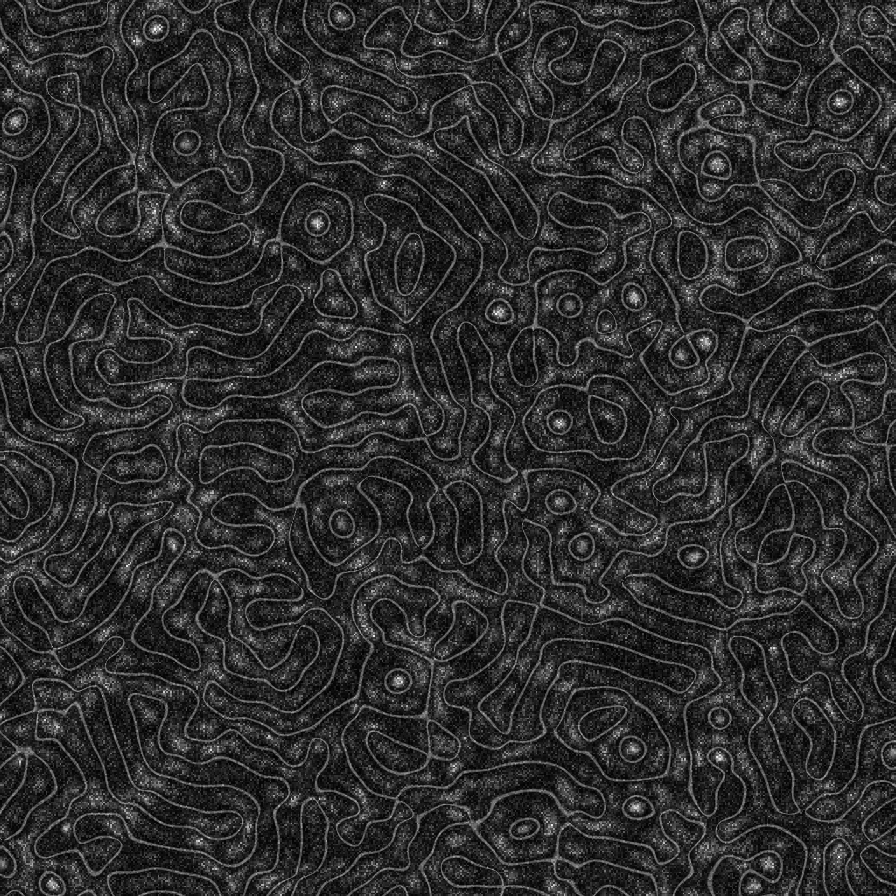
A three.js fragment shader for this pattern:

```glsl
// Grainy labyrinth: thin pale contour lines on a dark, speckled ground. A random sum of
// waves is rebuilt from local stripes of equal strength, which evens out the spacing;
// zero contours are the lines, defects and curvature place the halos and bright spots.

varying vec2 vUv;

const float TAU = 6.2831853;
const float WAVELENGTH = 0.053;     // two line spacings
const float WAVE_NUMBER = TAU / WAVELENGTH;
const int WAVE_COUNT = 14;          // waves in the random sum
const float CELL = 0.045;           // spacing of the local stripe patches
const float REACH = 0.078;          // radius of a patch
const float RING_SHARE = 0.07;      // share of ring-shaped patches
const float RING_WEIGHT = 4.0;
const float LINE_CORE = 0.0004;     // half width of a line
const float LINE_EDGE = 0.0022;     // end of its soft edge
const float GRAIN_COUNT = 512.0;    // grains across the canvas
const float MOTTLE_SCALE = 65.0;
const float GROUND_GRAIN = 0.088;
const float STRIPE_GRAIN = 0.08;
const float STRIPE_LIGHT = 0.035;
const float HALO_GRAIN = 0.13;
const float HALO_LIGHT = 0.165;
const float SPOT_LIGHT = 0.36;
const float LINE_LIGHT = 0.34;
const vec3 TINT = vec3(1.0);
const vec3 BLACK = vec3(0.006);

vec3 waves[WAVE_COUNT];             // wave vector in units of WAVE_NUMBER, and phase

float hash(vec2 p) {
  return fract(sin(dot(p, vec2(127.1, 311.7))) * 43758.5453);
}

float valueNoise(vec2 p) {
  vec2 i = floor(p);
  vec2 f = fract(p);
  f = f * f * (3.0 - 2.0 * f);
  return mix(mix(hash(i), hash(i + vec2(1.0, 0.0)), f.x),
             mix(hash(i + vec2(0.0, 1.0)), hash(i + 1.0), f.x), f.y);
}

void makeWaves() {
  for (int j = 0; j < WAVE_COUNT; j++) {
    vec2 id = vec2(float(j), 4.0);
    float angle = TAU * (id.x + hash(id)) / float(WAVE_COUNT);
    float stretch = 0.93 + 0.14 * hash(id + 7.3);
    waves[j] = vec3(stretch * vec2(cos(angle), sin(angle)), TAU * hash(id + 21.7));
  }
}

// Stripe direction (xy), phase (z) and strength (w) of the random sum at a point
vec4 localStripe(vec2 p) {
  float f = 0.0;
  vec2 g = vec2(0.0);
  vec3 h = vec3(0.0);
  for (int j = 0; j < WAVE_COUNT; j++) {
    vec2 k = waves[j].xy;
    float a = WAVE_NUMBER * dot(k, p) + waves[j].z;
    float c = cos(a);
    f += c;
    g -= sin(a) * k;
    h -= c * vec3(k * k, k.x * k.y);
  }
  vec3 tensor = vec3(g * g, g.x * g.y) - f * h;
  float angle = 0.5 * atan(2.0 * tensor.z, tensor.x - tensor.y);
  vec2 dir = vec2(cos(angle), sin(angle));
  float strength = (f * f + dot(g, g)) / float(WAVE_COUNT);
  return vec4(dir, atan(-dot(g, dir), f), strength / (strength + 0.2));
}

// Blends the patches: value, gradient and second derivatives (xx, yy, xy)
void labyrinth(vec2 p, out float field, out vec2 slope, out vec3 bend) {
  field = 0.0;
  slope = vec2(0.0);
  bend = vec3(0.0);
  float total = 0.0001;
  vec2 home = floor(p / CELL);
  for (int y = -2; y <= 2; y++) {
    for (int x = -2; x <= 2; x++) {
      vec2 id = home + vec2(float(x), float(y));
      vec2 centre = (id + 0.1 + 0.8 * vec2(hash(id), hash(id + 31.7))) * CELL;
      vec2 d = p - centre;
      float window = 1.0 - dot(d, d) / (REACH * REACH);
      if (window <= 0.0) continue;
      vec4 stripe = localStripe(centre);
      float weight = window * window * window * stripe.w;
      vec2 dir = stripe.xy;
      float a = WAVE_NUMBER * dot(d, dir) + stripe.z;
      float across = 0.0;
      if (hash(id + 12.9) < RING_SHARE) {
        float r = max(length(d), 0.00001);
        dir = d / r;
        a = WAVE_NUMBER * r + (cos(stripe.z) > 0.0 ? 0.0 : 0.5 * TAU);
        weight *= RING_WEIGHT;
        across = sin(a) / (WAVE_NUMBER * r);
      }
      vec3 along = vec3(dir * dir, dir.x * dir.y);
      field += weight * cos(a);
      slope -= weight * sin(a) * dir;
      bend -= weight * (cos(a) * along + across * (vec3(1.0, 1.0, 0.0) - along));
      total += weight;
    }
  }
  field /= total;
  slope /= total;
  bend /= total;
}

void main() {
  float field;
  vec2 slope;
  vec3 bend;
  makeWaves();
  labyrinth(vUv, field, slope, bend);

  // Local amplitude, and the position between line (0) and stripe middle (1)
  float amplitude2 = field * field + dot(slope, slope) + 0.01;
  float middle = smoothstep(0.4, 1.0, abs(field) * inversesqrt(amplitude2));

  // Contour lines from the estimated distance to the zero level
  float steepness = max(length(slope), 0.3 * sqrt(amplitude2));
  float line = 1.0 - smoothstep(LINE_CORE, LINE_EDGE, abs(field) / steepness / WAVE_NUMBER);

  // Weak amplitude marks junctions, double curvature marks spots and stripe ends
  float curvature = (bend.x * bend.y - bend.z * bend.z) / amplitude2;
  float defect = 1.0 - smoothstep(0.05, 0.6, amplitude2);
  float halo = max(defect, smoothstep(0.02, 0.35, abs(curvature))) * (0.25 + 0.75 * middle);
  float spot = middle * middle * smoothstep(0.3, 0.9, curvature);

  // Speckle with a bell-shaped spread, blotched by a coarser noise
  vec2 grainId = floor(vUv * GRAIN_COUNT);
  float fleck = hash(grainId);
  float grain = abs(fleck + hash(grainId + 613.7) + hash(grainId + 1291.3) - 1.5) * 2.0;
  float mottle = smoothstep(0.2, 0.8, valueNoise(vUv * MOTTLE_SCALE));

  float patchy = 0.3 + 0.7 * mottle;
  float stripeGlow = middle * mottle;
  float roughness = GROUND_GRAIN + STRIPE_GRAIN * stripeGlow + HALO_GRAIN * halo * patchy;
  float light = roughness * grain + STRIPE_LIGHT * stripeGlow
              + HALO_LIGHT * halo * patchy + SPOT_LIGHT * spot * (0.5 + 0.5 * fleck)
              + LINE_LIGHT * line * (0.7 + 0.5 * fleck);
  gl_FragColor = vec4(BLACK + TINT * light, 1.0);
}
```
